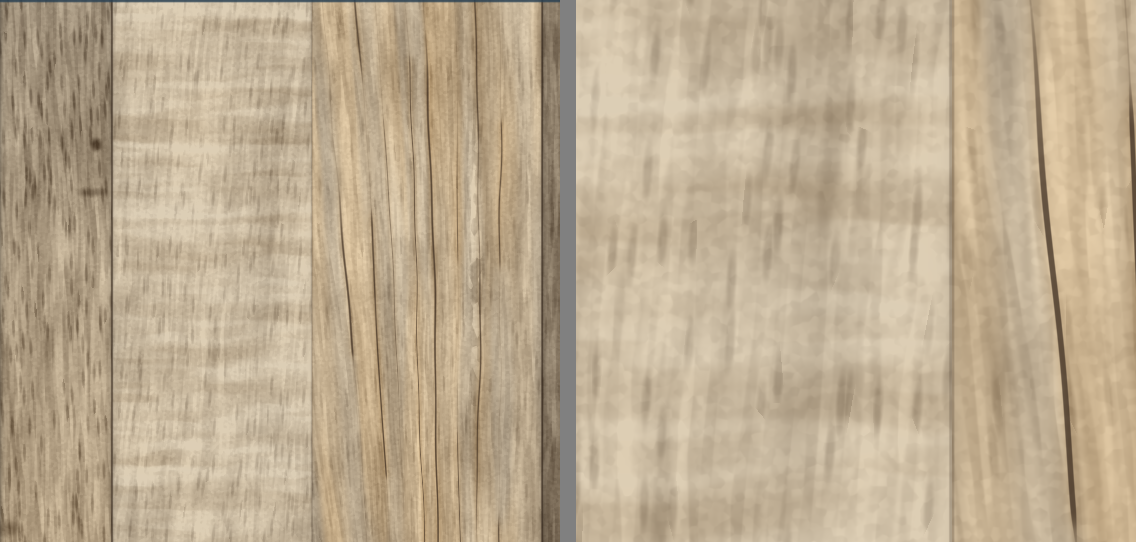
Left: the whole. Right: its middle third, enlarged.
Reproduce this texture procedurally as a Shadertoy shader.

```glsl
// Weathered timber: four upright boards of differing width, tone and grain.
// Stretched cellular noise makes fibres, pores and saw bands; layered sines
// bend the grain, and a loop adds long cracks to the fanned board.

const vec3 DEEP_WOOD = vec3(0.38, 0.32, 0.25);
const vec3 PALE_WOOD = vec3(0.84, 0.78, 0.68);
const vec3 OCHRE_SHIFT = vec3(0.035, 0.0, -0.045);
const vec3 CRACK_COLOR = vec3(0.25, 0.19, 0.14);
const vec3 TOP_EDGE = vec3(0.16, 0.25, 0.32);
const vec3 SEAMS = vec3(0.200, 0.557, 0.968);

vec3 hash3(vec2 p) {
    vec3 q = fract(vec3(p.xyx) * vec3(0.1031, 0.1030, 0.0973));
    q += dot(q, q.yxz + 33.33);
    return fract((q.xxy + q.yzz) * q.zyx);
}

// Cellular noise: x = distance to nearest point, y = blended tone, z = cell id
vec3 cells(vec2 p) {
    vec2 base = floor(p);
    float nearest = 8.0, id = 0.0, sum = 0.0, weight = 0.0;
    for (int j = -1; j <= 1; j++) {
        for (int i = -1; i <= 1; i++) {
            vec2 cell = base + vec2(i, j);
            vec3 h = hash3(cell + 57.0);
            float d = length(cell + h.xy - p);
            float w = exp(-7.0 * d * d);
            sum += w * h.z;
            weight += w;
            if (d < nearest) { nearest = d; id = h.z; }
        }
    }
    return vec3(nearest, sum / weight, id);
}

float tone(vec2 p) { return cells(p).y - 0.5; }

// Layered sines for slow bends
float bend(float t, float seed) {
    return sin(t * 6.0 + seed) * 0.5 + sin(t * 13.7 + seed * 2.3) * 0.3
         + sin(t * 31.0 + seed * 4.1) * 0.15;
}

// Soft elliptical spot: 1 at the centre, 0 outside
float spot(vec2 p, vec2 center, vec2 radius) {
    return 1.0 - smoothstep(0.15, 1.0, length((p - center) / radius));
}

// Vertical line with one pixel of smoothing
float line(float x, float halfWidth, float px) {
    return 1.0 - smoothstep(halfWidth - px, halfWidth + px, abs(x));
}

// Brightness change from fibres, streaks and stains
float grainTone(vec2 g, vec2 p, float streakGain, float fibreGain) {
    float fibre = tone(g * vec2(190.0, 16.0)) + 0.6 * tone(g * vec2(110.0, 7.0) + 9.0);
    float streak = tone(g * vec2(42.0, 2.5) + 3.0) + 0.6 * tone(g * vec2(16.0, 1.6));
    float stain = tone(p * vec2(9.0, 7.0) + 21.0) + 0.5 * tone(p * vec2(26.0, 22.0));
    float speck = tone(p * 210.0);
    return fibreGain * fibre + streakGain * streak + 0.16 * stain + 0.12 * speck;
}

// Short dark dashes, present in a share of the cells
float pores(vec2 g, float share) {
    vec3 c = cells(g * vec2(105.0, 17.0) + 40.0);
    return (1.0 - smoothstep(0.12, 0.42, c.x)) * step(c.z, share);
}

// Horizontal saw marks
float sawBands(vec2 p) {
    float y = p.y + 0.004 * bend(p.x * 3.0, 2.0);
    return tone(vec2(p.x * 5.0, y * 30.0)) + 0.6 * tone(vec2(p.x * 11.0, y * 85.0));
}

// Long broken cracks: x = dark core, y = warm halo
vec2 cracks(vec2 g, float px) {
    vec2 found = vec2(0.0);
    for (int i = 0; i < 8; i++) {
        float n = float(i);
        vec3 h = hash3(vec2(n, 5.0));
        float d = g.x - (0.572 + n * 0.045 + 0.02 * h.x) - 0.004 * bend(g.y, n * 3.0);
        float open = smoothstep(0.42, 0.62, cells(vec2(n * 7.3, g.y * 4.0 + n)).y);
        float core = line(d, 0.0005 + 0.0014 * open * h.y, px) * (0.2 + 0.75 * open);
        float halo = exp(-abs(d) * 130.0) * (0.3 + 0.7 * open);
        found = max(found, vec2(core, halo));
    }
    return found;
}

void mainImage(out vec4 fragColor, in vec2 fragCoord) {
    vec2 p = fragCoord / iResolution.xy;
    float px = 1.0 / iResolution.x;
    float fall = 1.0 - p.y;

    // Which board this is
    bool isLeft = p.x < SEAMS.x, isSawn = !isLeft && p.x < SEAMS.y;
    bool isFan = p.x >= SEAMS.y && p.x < SEAMS.z;

    // Grain coordinates lean differently on every board
    float lean = isLeft ? 0.03 : isSawn ? -0.07 : 0.09 * (1.0 - smoothstep(0.6, 0.88, p.x));
    vec2 g = vec2(p.x - lean * fall + 0.004 * bend(p.y, p.x * 9.0), p.y);

    float light, warmth, dashes;
    vec2 crack = vec2(0.0);
    if (isLeft) {
        light = 0.64 - 0.17 * smoothstep(0.35, 1.0, p.y) + grainTone(g, p, 0.16, 0.32);
        light -= 0.7 * spot(p, vec2(0.172, 0.733), vec2(0.015, 0.018));
        light -= 0.35 * spot(p, vec2(0.165, 0.645), vec2(0.04, 0.012));
        light -= 0.3 * spot(p, vec2(0.088, 0.37), vec2(0.018, 0.08));
        light -= 0.4 * spot(p, vec2(0.012, 0.025), vec2(0.03, 0.022));
        warmth = 0.5 - 0.5 * p.y;
        dashes = pores(g, 0.42);
    } else if (isSawn) {
        light = 0.87 + 0.26 * sawBands(p) + grainTone(g, p, 0.13, 0.17);
        light -= 0.14 * spot(g, vec2(0.51, 0.55), vec2(0.03, 0.6));
        warmth = 0.1 - 0.3 * sawBands(p);
        dashes = 0.6 * pores(g, 0.36);
    } else if (isFan) {
        crack = cracks(g, px);
        light = 0.77 + grainTone(g, p, 0.26, 0.22) - 0.16 * crack.y;
        light -= 0.25 * spot(p, vec2(0.72, 0.86), vec2(0.06, 0.16));
        light += 0.3 * spot(g, vec2(0.845, 0.5), vec2(0.02, 0.4)) * smoothstep(0.5, 0.7, cells(p * vec2(95.0, 40.0)).y);
        warmth = 0.55 + 0.8 * crack.y + 1.2 * tone(g * vec2(28.0, 2.0) + 70.0);
        dashes = 0.5 * pores(g, 0.2);
    } else {
        light = 0.27 + grainTone(g, p, 0.2, 0.3);
        warmth = 0.0;
        dashes = 0.4 * pores(g, 0.4);
    }

    vec3 color = mix(DEEP_WOOD, PALE_WOOD, clamp(light - 0.3 * dashes, -0.2, 1.06));
    color += OCHRE_SHIFT * warmth;
    color = mix(color, CRACK_COLOR, crack.x * 0.8);

    // Board joints: two dark, the middle one faint
    for (int i = 0; i < 3; i++) {
        float d = p.x - SEAMS[i];
        float strength = i == 1 ? 0.25 : 0.75;
        color = mix(color, CRACK_COLOR, strength * line(d, 0.0015, px));
        color *= 1.0 - 0.2 * strength * exp(-abs(d) * 220.0);
    }
    color *= 1.0 - 0.3 * exp(-p.x * 200.0);
    color = mix(color, TOP_EDGE, 0.85 * smoothstep(0.994, 0.998, p.y));

    fragColor = vec4(clamp(color, 0.0, 1.0), 1.0);
}
```
